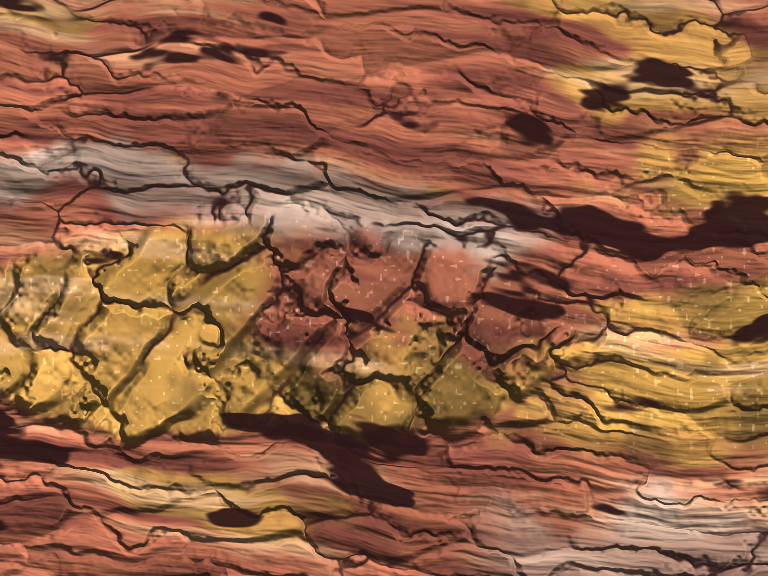
A WebGL 1 fragment shader for this texture:

```glsl
precision highp float;
// Sunlit petrified wood: red fibrous slabs, ochre knobs, a pale band and dark cracks.
uniform vec2 u_resolution;

#define GRAIN_TILT 0.10
#define SLAB_SCALE vec2(4.5, 17.0)
#define KNOB_SCALE vec2(8.5, 6.0)
#define FIBRE_SCALE vec2(6.0, 58.0)
#define SLAB_HEIGHT 0.013
#define KNOB_HEIGHT 0.042
#define FIBRE_HEIGHT 0.013
#define LIGHT_DIR vec3(0.36, 0.60, 0.72)
#define HOLLOW_LEVEL 0.29

const vec3 SHADOW = vec3(0.17, 0.09, 0.09);
const vec3 MAROON = vec3(0.50, 0.28, 0.23);
const vec3 RUST = vec3(0.68, 0.40, 0.30);
const vec3 TAN = vec3(0.87, 0.68, 0.50);
const vec3 OLIVE = vec3(0.54, 0.41, 0.22);
const vec3 OCHRE = vec3(0.76, 0.57, 0.29);
const vec3 STONE = vec3(0.66, 0.55, 0.48);
const vec3 PALE = vec3(0.80, 0.72, 0.66);

float hash(vec2 p) {
  p = fract(p * vec2(123.34, 456.21));
  p += dot(p, p + 45.32);
  return fract(p.x * p.y);
}

float noise(vec2 p) {
  vec2 i = floor(p), f = fract(p);
  f = f * f * (3.0 - 2.0 * f);
  return mix(mix(hash(i), hash(i + vec2(1, 0)), f.x),
             mix(hash(i + vec2(0, 1)), hash(i + vec2(1, 1)), f.x), f.y);
}

float fbm(vec2 p) {
  float sum = 0.0, amp = 0.533;
  for (int i = 0; i < 4; i++) {
    sum += amp * noise(p);
    p = p * 2.03 + vec2(17.3, 9.1);
    amp *= 0.5;
  }
  return sum;
}

float contrast(float v) { return clamp((v - 0.5) * 2.3 + 0.5, 0.0, 1.0); }

// Tilted facets on scattered cells: height, distance to the edge, cell tint.
vec3 facets(vec2 p) {
  vec2 base = floor(p), f = fract(p), nearId = base, nearOff = vec2(0.0);
  float d1 = 8.0, d2 = 8.0;
  for (int j = -1; j <= 1; j++) {
    for (int i = -1; i <= 1; i++) {
      vec2 g = vec2(float(i), float(j)), id = base + g;
      vec2 off = g + vec2(hash(id), hash(id + 31.7)) - f;
      float d = length(off);
      if (d < d1) { d2 = d1; d1 = d; nearId = id; nearOff = off; }
      else d2 = min(d2, d);
    }
  }
  vec2 tilt = vec2(hash(nearId + 7.1), hash(nearId + 13.9)) - 0.5;
  float edge = d2 - d1;
  float height = 0.5 + 0.5 * hash(nearId + 3.3) + 2.0 * dot(nearOff, tilt) - 0.4 * d1;
  return vec3(height * smoothstep(0.0, 0.3, edge), edge, hash(nearId + 5.7));
}

// Coordinates that follow the wood grain.
vec2 grain(vec2 p) {
  return vec2(p.x, p.y + GRAIN_TILT * p.x + 0.09 * (fbm(p * 2.6) - 0.5));
}

float knobMask(vec2 p) {
  float r = length((p - vec2(0.47, 0.43)) / vec2(0.54, 0.19));
  return 1.0 - smoothstep(0.86, 1.06, r + 0.5 * (fbm(p * 6.0) - 0.5));
}

vec3 relief(vec2 p) {
  vec2 q = grain(p);
  float rough = fbm(p * 14.0);
  float focus = 1.0 - 0.5 * smoothstep(0.7, 0.95, p.y);
  vec3 slab = facets(q * SLAB_SCALE + 0.9 * rough);
  vec3 knob = facets((p - vec2(0.3 * p.y, 0.0)) * KNOB_SCALE + 0.8 * rough);
  slab.x = focus * (slab.x * SLAB_HEIGHT + fbm(q * FIBRE_SCALE) * FIBRE_HEIGHT);
  knob.x = knob.x * KNOB_HEIGHT + rough * 0.03;
  return mix(slab, knob, knobMask(p));
}

void main() {
  vec2 p = gl_FragCoord.xy / u_resolution.y;
  vec2 q = grain(p);
  float streak = contrast(fbm(q * vec2(3.5, 24.0) + 3.0));
  float blotch = contrast(fbm(q * vec2(2.6, 7.0) + 11.0));
  float wander = fbm(p * 7.0 + 20.0) - 0.5;
  float knobs = knobMask(p);

  // Mineral colours
  vec3 red = mix(MAROON, RUST, smoothstep(0.15, 0.6, streak));
  red = mix(red, TAN, 0.85 * smoothstep(0.55, 1.0, 0.6 * streak + 0.5 * blotch));
  vec3 yellow = mix(OLIVE, OCHRE, smoothstep(0.1, 0.6, contrast(fbm(p * 9.0 + 5.0))));
  yellow = mix(yellow, TAN, 0.7 * smoothstep(0.6, 1.0, streak));
  vec3 grey = mix(STONE * 0.8, PALE, streak);

  // Where each mineral lies
  float redKnobs = smoothstep(0.0, 0.08, p.y - 0.39 + 0.3 * wander)
                 * smoothstep(0.44, 0.58, p.x + 0.4 * wander);
  float plates = smoothstep(0.0, 0.12, p.x - 0.85 - 0.3 * p.y + 0.5 * wander)
               * smoothstep(0.17, 0.27, p.y) * (1.0 - smoothstep(0.7, 0.82, p.y));
  float ochre = max(knobs * (1.0 - redKnobs), plates * smoothstep(0.2, 0.5, blotch));
  ochre = max(ochre, 0.8 * smoothstep(0.66, 0.85, blotch) * (1.0 - knobs));
  float band = 1.0 - smoothstep(0.02, 0.065, abs(p.y + 0.1 * p.x - 0.70 + 0.15 * wander));
  band *= 1.0 - smoothstep(0.85, 1.05, p.x);
  float corner = smoothstep(0.75, 0.95, p.x) * (1.0 - smoothstep(0.08, 0.16, p.y + 0.2 * wander));
  vec3 color = mix(red, yellow, ochre);
  color = mix(color, grey, max(0.85 * band, 0.65 * corner));

  // Sunlight over the relief
  float e = 0.003;
  vec3 here = relief(p);
  vec2 slope = vec2(relief(p + vec2(e, 0.0)).x, relief(p + vec2(0.0, e)).x) - here.x;
  vec3 normal = normalize(vec3(-slope / e, 1.0));
  float light = 0.34 + 0.92 * max(dot(normal, normalize(LIGHT_DIR)), 0.0);
  color *= light * mix(0.87, 1.13, here.z);
  color += 0.16 * smoothstep(0.8, 0.95, noise(p * 130.0)) * max(knobs, plates) * light;

  // Broken cracks and deep hollows
  float crack = 1.0 - smoothstep(0.01, 0.09, here.y);
  crack *= smoothstep(0.48, 0.68, fbm(p * 5.0 + 60.0));
  float level = HOLLOW_LEVEL + 0.08 * exp(-pow(abs(p.y - 0.24) * 13.0, 2.0));
  float hollow = 1.0 - smoothstep(level - 0.03, level + 0.02, fbm(q * vec2(4.5, 14.0) + 40.0));
  color = mix(color, SHADOW, max(0.85 * crack, 0.92 * hollow));
  gl_FragColor = vec4(clamp(color, 0.0, 1.0), 1.0);
}
```
